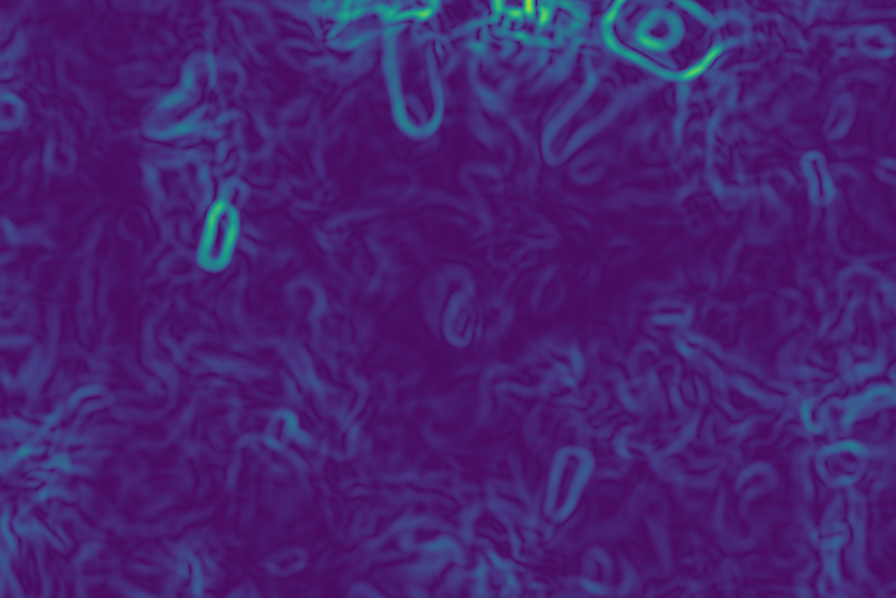
Give the GLSL for this texture map, as a Shadertoy shader.

```glsl
// Edge-strength map: slope of a warped noise relief, in a violet-to-yellow ramp.

// Lengths are in canvas heights; slopes are positions on the colour ramp.
const float COARSE_FREQ  = 9.0;
const vec3  OCTAVE_SLOPE = vec3(0.050, 0.056, 0.036);
const float WARP_FREQ    = 6.0;
const float WARP_AMOUNT  = 0.035;
const float PATCH_FREQ   = 3.5;
const float PATCH_GAIN   = 1.6;
const float TOP_GAIN     = 1.5;
const float CALM_WIDTH   = 0.032;
const float CALM_DEPTH   = 0.68;
const float EDGE_SOFT    = 0.014;
const float GRAIN_CELL   = 0.14;
const float GRAIN_SHARE  = 0.45;
const float SLOPE_STEP   = 0.004;
const float SLOPE_FLOOR  = 0.028;

float hash(vec2 p) {
    vec3 q = fract(p.xyx * vec3(0.1031, 0.1030, 0.0973));
    q += dot(q, q.yzx + 33.33);
    return fract((q.x + q.y) * q.z);
}

vec2 direction(float turn) {
    return vec2(cos(6.28319 * turn), sin(6.28319 * turn));
}

float corner(vec2 cell, vec2 offset, vec2 f) {
    return dot(direction(hash(cell + offset)), f - offset);
}

float gradientNoise(vec2 p) {
    vec2 i = floor(p), f = p - i;
    vec2 u = f * f * f * (f * (f * 6.0 - 15.0) + 10.0);
    return mix(mix(corner(i, vec2(0, 0), f), corner(i, vec2(1, 0), f), u.x),
               mix(corner(i, vec2(0, 1), f), corner(i, vec2(1, 1), f), u.x), u.y);
}

float segment(vec2 p, vec2 a, vec2 b) {
    vec2 d = b - a;
    return length(p - a - d * clamp(dot(p - a, d) / dot(d, d), 0.0, 1.0));
}

// Rounded plateau whose rim has the given slope
float plateau(vec2 p, vec2 a, vec2 b, float radius, float slope) {
    float d = segment(p, a, b) - radius;
    return slope * EDGE_SOFT / 0.75 * (1.0 - smoothstep(-EDGE_SOFT, EDGE_SOFT, d));
}

// Small plateaus of random size and direction, at most one per cell
float scatteredGrains(vec2 p) {
    vec2 q = mat2(0.8, 0.6, -0.6, 0.8) * p / GRAIN_CELL;
    vec2 cell = floor(q);
    float pick = hash(cell + 71.0), size = hash(cell + 29.0);
    vec2 jitter = 0.24 * (vec2(hash(cell + 13.0), hash(cell + 47.0)) - 0.5);
    vec2 centre = (fract(q) - 0.5 - jitter) * GRAIN_CELL;
    vec2 halfAxis = direction(hash(cell + 5.0)) * mix(0.004, 0.02, size);
    float slope = mix(0.06, 0.19, pick / GRAIN_SHARE) * step(pick, GRAIN_SHARE);
    return plateau(centre, -halfAxis, halfAxis, mix(0.018, 0.011, size), slope);
}

// Large outlined shapes
float landmarks(vec2 p) {
    float h = plateau(p, vec2(0.355, 0.58), vec2(0.375, 0.625), 0.021, 0.48);
    h += plateau(p, vec2(0.68, 0.92), vec2(0.70, 0.815), 0.037, 0.27);
    h += plateau(p, vec2(0.94, 0.77), vec2(1.01, 0.84), 0.022, 0.20);
    h += plateau(p, vec2(0.27, 0.79), vec2(0.33, 0.88), 0.024, 0.17);
    h += plateau(p, vec2(0.76, 0.455), vec2(0.77, 0.47), 0.021, 0.22);
    h += plateau(p, vec2(1.40, 0.22), vec2(1.42, 0.23), 0.031, 0.23);
    h += plateau(p, vec2(0.94, 0.16), vec2(0.96, 0.215), 0.019, 0.22);
    h += plateau(p, vec2(1.37, 0.67), vec2(1.36, 0.73), 0.014, 0.20);
    // Strong rims along the top
    h += plateau(p, vec2(0.545, 1.03), vec2(0.545, 0.98), 0.025, 0.34);
    h += plateau(p, vec2(0.66, 1.00), vec2(0.69, 1.00), 0.035, 0.38);
    h += plateau(p, vec2(0.86, 1.03), vec2(0.86, 0.96), 0.028, 0.58);
    h += plateau(p, vec2(1.08, 0.96), vec2(1.13, 0.93), 0.062, 0.42);
    h -= plateau(p, vec2(1.10, 0.94), vec2(1.11, 0.95), 0.020, 0.36);
    return h;
}

// Local strength of the noise: patches, lively top, calm branches
float strength(vec2 p) {
    float top = smoothstep(0.80, 1.0, p.y)
              * smoothstep(0.45, 0.6, p.x) * (1.0 - smoothstep(1.15, 1.4, p.x));
    float d = segment(p, vec2(0.42, 0.66), vec2(0.72, 0.40));
    d = min(d, segment(p, vec2(0.72, 0.40), vec2(0.86, 0.41)));
    d = min(d, segment(p, vec2(0.86, 0.43), vec2(1.20, 0.61)));
    d = min(d, segment(p, vec2(0.20, 0.75), vec2(0.21, 0.45)));
    d = min(d, segment(p, vec2(0.77, 1.00), vec2(0.77, 0.72)));
    d = min(d, segment(p, vec2(0.68, 0.93), vec2(0.70, 0.82)));
    float calm = 1.0 - CALM_DEPTH * exp(-d * d / (CALM_WIDTH * CALM_WIDTH));
    return exp(PATCH_GAIN * gradientNoise(p * PATCH_FREQ + 8.3)) * (1.0 + TOP_GAIN * top) * calm;
}

float relief(vec2 p) {
    vec2 q = p * WARP_FREQ;
    vec2 warp = WARP_AMOUNT * vec2(gradientNoise(q + 3.7), gradientNoise(q + 41.2));
    vec2 w = p + warp;
    float freq = COARSE_FREQ, noise = 0.0;
    for (int i = 0; i < 3; i++) {
        noise += OCTAVE_SLOPE[i] / freq * gradientNoise(w * freq + 17.0 * float(i));
        freq *= 2.0;
    }
    return noise * strength(p) + scatteredGrains(w) + landmarks(w);
}

// Polynomial ramp: violet, blue, teal, green, yellow
vec3 ramp(float t) {
    vec3 c = vec3(4.776, -13.745, -65.353) + t * vec3(-5.435, 4.646, 26.312);
    c = vec3(-4.634, -5.799, -19.332) + t * (vec3(6.228, 14.180, 56.691) + t * c);
    c = vec3(0.105, 1.405, 1.385) + t * (vec3(-0.331, 0.215, 0.095) + t * c);
    return vec3(0.278, 0.005, 0.334) + t * c;
}

void mainImage(out vec4 fragColor, in vec2 fragCoord) {
    vec2 p = fragCoord / iResolution.y;
    vec2 e = vec2(SLOPE_STEP, 0.0);
    vec2 slope = vec2(relief(p + e) - relief(p - e),
                      relief(p + e.yx) - relief(p - e.yx)) / (2.0 * SLOPE_STEP);
    float t = sqrt(dot(slope, slope) + SLOPE_FLOOR * SLOPE_FLOOR);
    fragColor = vec4(ramp(min(t, 0.95)), 1.0);
}
```
